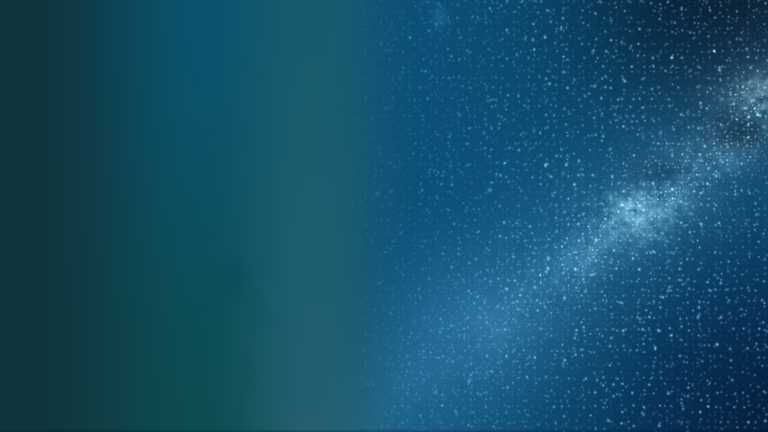
Give the GLSL for this background, as a Shadertoy shader.

```glsl
float hash(vec2 p) {
    vec3 q = fract(vec3(p.xyx) * 0.1031);
    q += dot(q, q.yzx + 33.33);
    return fract((q.x + q.y) * q.z);
}

vec2 hash2(vec2 p) {
    return vec2(hash(p), hash(p + 71.7));
}

float gradientNoise(vec2 p) {
    vec2 i = floor(p), f = fract(p);
    vec2 u = f * f * f * (f * (f * 6.0 - 15.0) + 10.0);
    vec2 e = vec2(0.0, 1.0);
    float a = dot(hash2(i) * 2.0 - 1.0, f);
    float b = dot(hash2(i + e.yx) * 2.0 - 1.0, f - e.yx);
    float c = dot(hash2(i + e.xy) * 2.0 - 1.0, f - e.xy);
    float d = dot(hash2(i + e.yy) * 2.0 - 1.0, f - e.yy);
    return mix(mix(a, b, u.x), mix(c, d, u.x), u.y);
}

float fbm(vec2 p) {
    float sum = 0.0, amp = 0.6;
    for (int i = 0; i < 5; i++) {
        sum += amp * gradientNoise(p);
        p = mat2(1.6, 1.2, -1.2, 1.6) * p + 5.3;
        amp *= 0.55;
    }
    return sum;
}

// Soft round spot
float glow(vec2 p, vec2 center, vec2 size) {
    vec2 q = (p - center) / size;
    return exp(-dot(q, q));
}

// One jittered star per grid cell, mostly faint
float starLayer(vec2 p, float cells, float radius) {
    vec2 g = p * cells, id = floor(g);
    vec2 center = 0.25 + 0.5 * hash2(id + cells);
    float brightness = pow(hash(id + 2.7 * cells), 4.0);
    return brightness * glow(fract(g), center, vec2(radius * cells));
}

// Dark edge to teal panel
vec3 tealPanel(vec2 uv) {
    vec3 edge = vec3(0.06, 0.21, 0.245);
    vec3 middle = mix(vec3(0.05, 0.30, 0.32), vec3(0.04, 0.325, 0.43), smoothstep(0.0, 0.95, uv.y));
    vec3 inner = mix(vec3(0.14, 0.375, 0.44), vec3(0.085, 0.36, 0.43), uv.y);
    vec3 col = mix(edge, middle, smoothstep(0.04, 0.27, uv.x));
    return mix(col, inner, smoothstep(0.26, 0.41, uv.x));
}

vec3 nightSky(vec2 p) {
    // Blue field with two dark corners
    vec3 col = vec3(0.045, 0.315, 0.47);
    col = mix(col, vec3(0.025, 0.11, 0.19), 0.95 * glow(p, vec2(1.72, 1.03), vec2(0.40, 0.36)));
    col = mix(col, vec3(0.015, 0.11, 0.24), 0.95 * glow(p, vec2(1.85, -0.02), vec2(0.48, 0.46)));

    // Coordinates along and across the galactic band
    vec2 q = p - vec2(1.48, 0.515);
    float along = dot(q, vec2(0.784, 0.62));
    float across = dot(q, vec2(-0.62, 0.784)) + 0.03 * gradientNoise(p * 6.0);
    float cloud = fbm(p * 9.0);
    float grain = fbm(p * 50.0);
    float wide = exp(-across * across / 0.035);
    float narrow = exp(-across * across / 0.004) * smoothstep(-0.6, 0.1, along);

    // Haze, bright knots and dust
    col += vec3(0.065, 0.075, 0.08) * wide * (1.0 + 0.5 * cloud);
    col += vec3(0.04, 0.05, 0.06) * glow(p, vec2(1.10, 0.25), vec2(0.20, 0.17));
    col += vec3(0.19, 0.20, 0.19) * narrow * clamp(0.55 + 1.2 * cloud + 0.8 * grain, 0.0, 1.5);
    float knots = glow(p, vec2(1.48, 0.505), vec2(0.09, 0.06)) + glow(p, vec2(1.77, 0.78), vec2(0.09, 0.05));
    col += vec3(0.23, 0.23, 0.20) * knots * clamp(0.7 + cloud + 1.3 * grain, 0.0, 1.6);
    float dust = glow(p, vec2(1.71, 0.70), vec2(0.07, 0.045)) + 0.5 * glow(p, vec2(1.53, 0.60), vec2(0.07, 0.035));
    col = mix(col, vec3(0.06, 0.18, 0.27), clamp(dust * (0.75 + cloud), 0.0, 0.8));

    // Scattered stars, denser toward the right and the band
    float density = smoothstep(0.75, 1.55, p.x);
    float stars = 0.0;
    for (int i = 0; i < 4; i++) {
        float k = float(i);
        stars += starLayer(p + 0.37 * k, 28.0 + 17.0 * k, 0.0033 - 0.0003 * k) * (0.7 - 0.08 * k);
    }
    stars *= 0.2 + 0.7 * density;
    stars += (0.15 * wide + 0.35 * narrow) * starLayer(p, 125.0, 0.0022);
    stars += 0.28 * glow(p, vec2(1.134, 0.56), vec2(0.005));
    stars += 0.16 * glow(p, vec2(0.873, 0.551), vec2(0.005));
    stars += 0.09 * glow(p, vec2(1.018, 0.958), vec2(0.018, 0.022));
    return col + vec3(0.65, 0.78, 0.80) * stars;
}

void mainImage(out vec4 fragColor, in vec2 fragCoord) {
    vec2 uv = fragCoord / iResolution.xy;
    vec2 p = uv * vec2(16.0 / 9.0, 1.0);

    vec3 col = mix(tealPanel(uv), nightSky(p), smoothstep(0.41, 0.55, uv.x));

    // Faint smudge on the panel and a dim lower rim
    col -= 0.018 * glow(p, vec2(0.544, 0.36), vec2(0.03, 0.045));
    col *= 1.0 - 0.2 * smoothstep(0.008, 0.0, uv.y);
    fragColor = vec4(clamp(col, 0.0, 1.0), 1.0);
}
```
